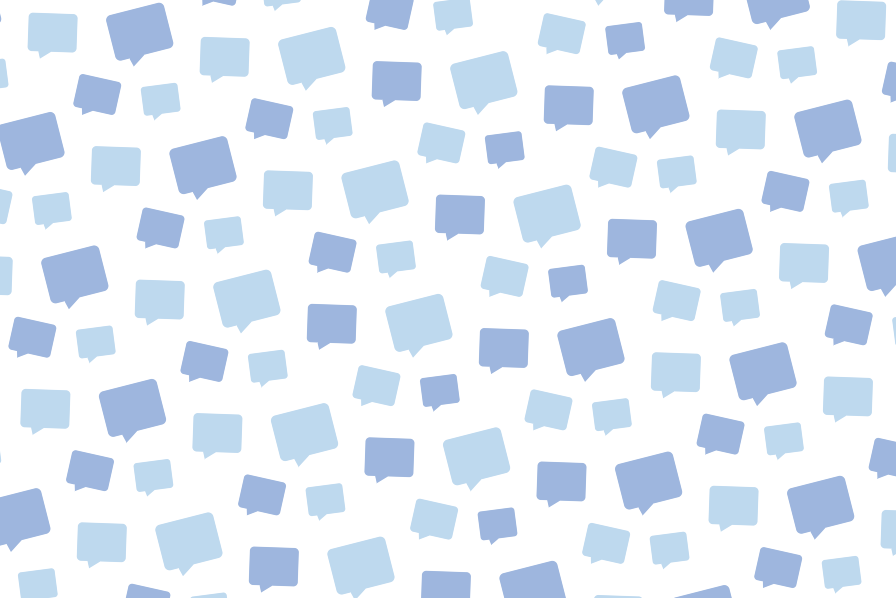
A WebGL 2 fragment shader for this pattern:

```glsl
#version 300 es
precision highp float;
// Tilted speech bubbles in two pale blues, in slanting rows on white.

uniform vec2 u_resolution;
out vec4 fragColor;

// Integer hash of a row number, 0 to 1.
float hash(int n) {
    uint h = uint(n + 64) * 747796405u + 2891336453u;
    h = ((h >> 15u) ^ h) * 277803737u;
    h = (h >> 13u) ^ h;
    return float(h & 65535u) / 65535.0;
}

// Distance to a bubble of half width 1, y pointing down.
float bubbleShape(vec2 p) {
    vec2 q = abs(p) - vec2(1.0, 0.785) + 0.18;
    float body = length(max(q, 0.0)) + min(max(q.x, q.y), 0.0) - 0.18;
    vec2 t = p - vec2(-0.48, 1.08);
    float tail = max(dot(t, vec2(0.55, 0.835)), dot(t, vec2(-0.968, 0.25)));
    tail = max(tail, -t.y - 0.5);
    return min(body, tail);
}

// Paints one bubble, turned counterclockwise by tilt, over the color.
void paintBubble(inout vec3 color, vec2 p, float halfWidth, float tilt, bool isLight) {
    float c = cos(tilt), s = sin(tilt);
    vec2 local = vec2(c * p.x - s * p.y, s * p.x + c * p.y) / halfWidth;
    float d = bubbleShape(local) * halfWidth;
    float pixel = 1.0 / u_resolution.y;
    vec3 paint = isLight ? vec3(0.745, 0.85, 0.935) : vec3(0.62, 0.715, 0.87);
    color = mix(color, paint, 1.0 - smoothstep(-0.6 * pixel, 0.6 * pixel, d));
}

void main() {
    // Unit is the canvas height, measured down from the top left.
    vec2 p = vec2(gl_FragCoord.x, u_resolution.y - gl_FragCoord.y) / u_resolution.y;
    vec2 origin = vec2(0.245, 0.053);
    mat2 lattice = mat2(0.2877, 0.0405, 0.0889, 0.2232);
    vec2 home = floor(inverse(lattice) * (p - origin));
    vec3 color = vec3(1.0);

    for (int y = -1; y <= 1; y++) {
        for (int x = -1; x <= 1; x++) {
            vec2 cell = home + vec2(x, y);
            vec2 d = p - origin - lattice * cell;
            d.x -= 0.024 * (hash(int(cell.y)) - 0.5);

            // Colors alternate in a cycle of four that shifts every second row.
            float phase = mod(cell.x + floor(cell.y / 2.0), 4.0);
            bool middle = phase > 0.5 && phase < 2.5;

            // Each cell holds a large, a level, a leaning and a small bubble.
            paintBubble(color, d, 0.0500, 0.25, middle);
            paintBubble(color, d - vec2(0.142, 0.042), 0.0410, -0.035, !middle);
            paintBubble(color, d - vec2(-0.071, 0.105), 0.0360, -0.22, phase > 1.5);
            paintBubble(color, d - vec2(0.035, 0.113), 0.0310, 0.13, abs(phase - 2.0) > 0.5);
        }
    }
    fragColor = vec4(color, 1.0);
}
```
